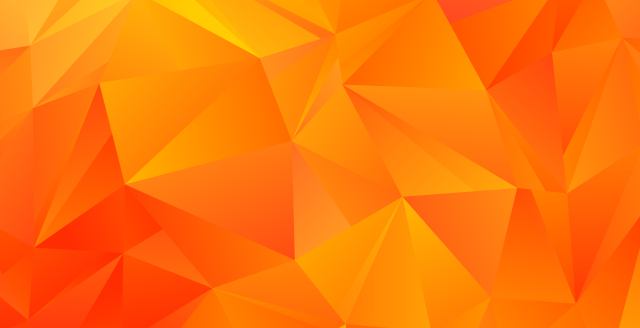
Write a WebGL 2 fragment shader that draws this background.

```glsl
#version 300 es
precision highp float;
// Low-poly background of shaded triangles, from red through orange to yellow.

uniform vec2 u_resolution;
out vec4 fragColor;

const float CELL_SIZE = 0.30;       // lattice spacing, in canvas heights
const float JITTER = 0.90;          // vertex scatter, in cells (below 1)
const mat2 TILT = mat2(0.96, 0.28, -0.28, 0.96);
const float SPLIT_SHARE = 0.45;     // share of triangles cut in two
const float TONE_SPREAD = 0.15;     // tone difference between facets
const float SHADE_SLOPE = 0.16;     // tone change across a facet, per cell
const float BASE_TONE = 0.50;       // green level of the plain orange
const float PALE_AMOUNT = 0.13;     // blue level of the palest facets
const float SEED = 7.0;

float hash(vec2 p) {
    return fract(sin(dot(p + SEED, vec2(127.1, 311.7))) * 43758.5453);
}

float cross2(vec2 a, vec2 b) {
    return a.x * b.y - a.y * b.x;
}

float glow(vec2 uv, vec2 centre, vec2 radius) {
    vec2 d = (uv - centre) / radius;
    return exp(-dot(d, d));
}

// Broad green level over the canvas: low is red, high is yellow.
float toneField(vec2 uv) {
    float tone = BASE_TONE;
    tone -= 0.27 * glow(uv, vec2(0.08, 0.12), vec2(0.34, 0.42));
    tone += 0.16 * glow(uv, vec2(0.06, 1.00), vec2(0.24, 0.28));
    tone += 0.19 * glow(uv, vec2(0.28, 1.02), vec2(0.15, 0.22));
    tone += 0.06 * glow(uv, vec2(0.58, 0.25), vec2(0.16, 0.60));
    tone -= 0.17 * glow(uv, vec2(0.83, 0.92), vec2(0.15, 0.28));
    tone -= 0.11 * glow(uv, vec2(0.92, 0.20), vec2(0.16, 0.35));
    return tone;
}

vec2 latticeVertex(vec2 id) {
    return id + JITTER * (vec2(hash(id), hash(id + 41.3)) - 0.5);
}

// Signed distance to an edge, positive on its left.
float edgeDistance(vec2 p, vec2 a, vec2 b) {
    return cross2(b - a, p - a) / max(length(b - a), 1e-4);
}

// Adds one facet: colour in rgb, coverage in a.
void addFacet(inout vec4 sum, vec2 p, vec2 a, vec2 b, vec2 c, vec2 id, float pixel) {
    float turn = sign(cross2(b - a, c - a));
    float inside = min(turn * edgeDistance(p, a, b),
                   min(turn * edgeDistance(p, b, c), turn * edgeDistance(p, c, a)));
    float coverage = clamp(0.5 + inside / pixel, 0.0, 1.0);
    if (coverage <= 0.0) return;

    vec2 middle = (a + b + c) / 3.0;
    vec2 uv = TILT * middle * CELL_SIZE;
    uv.x *= u_resolution.y / u_resolution.x;

    float angle = 6.2832 * hash(id + 3.7);
    float shade = dot(p - middle, vec2(cos(angle), sin(angle))) * SHADE_SLOPE;
    float tone = toneField(uv) + TONE_SPREAD * (hash(id + 9.1) - 0.5) + shade;
    float pale = PALE_AMOUNT * pow(hash(id + 17.9), 3.0)
               + 0.19 * glow(uv, vec2(0.03, 0.94), vec2(0.15, 0.25));
    vec3 colour = vec3(1.0, clamp(tone, 0.18, 0.80), pale);
    sum += vec4(colour, 1.0) * coverage;
}

// Draws a triangle whole, or cut from its first corner.
void addTriangle(inout vec4 sum, vec2 p, vec2 a, vec2 b, vec2 c, vec2 id, float pixel) {
    if (hash(id + 23.1) < SPLIT_SHARE) {
        vec2 cut = mix(b, c, 0.15 + 0.7 * hash(id + 29.3));
        addFacet(sum, p, a, b, cut, id, pixel);
        addFacet(sum, p, a, cut, c, id + 0.31, pixel);
    } else {
        addFacet(sum, p, a, b, c, id, pixel);
    }
}

void main() {
    vec2 p = (gl_FragCoord.xy / u_resolution.y) * TILT / CELL_SIZE;
    float pixel = 1.0 / (u_resolution.y * CELL_SIZE);
    vec4 sum = vec4(0.0);

    // Nearby scattered quads, each divided along a valid diagonal.
    for (int y = -1; y <= 1; y++) {
        for (int x = -1; x <= 1; x++) {
            vec2 id = floor(p) + vec2(x, y);
            vec2 a = latticeVertex(id);
            vec2 b = latticeVertex(id + vec2(1.0, 0.0));
            vec2 c = latticeVertex(id + vec2(1.0, 1.0));
            vec2 d = latticeVertex(id + vec2(0.0, 1.0));
            bool validAC = cross2(c - a, b - a) * cross2(c - a, d - a) < 0.0;
            bool validBD = cross2(d - b, a - b) * cross2(d - b, c - b) < 0.0;
            if (validAC && (!validBD || hash(id + 5.5) < 0.5)) {
                addTriangle(sum, p, a, b, c, id, pixel);
                addTriangle(sum, p, c, d, a, id + 0.57, pixel);
            } else {
                addTriangle(sum, p, b, c, d, id, pixel);
                addTriangle(sum, p, d, a, b, id + 0.57, pixel);
            }
        }
    }
    fragColor = vec4(sum.rgb / max(sum.a, 1e-4), 1.0);
}
```
